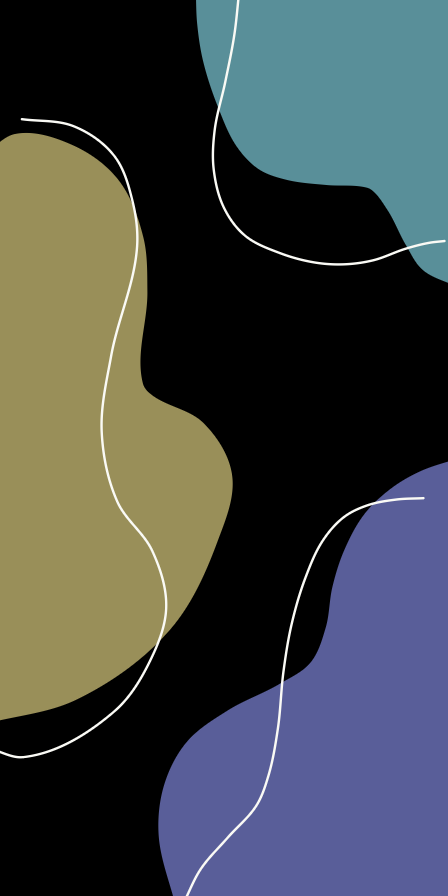
Reproduce this background procedurally as a WebGL 2 fragment shader.

```glsl
#version 300 es
precision highp float;
// Three flat organic blobs on black, each accompanied by a thin flowing line.
// Every contour is a smooth Hermite spline through a few knots. The canvas is
// split into three zones, so a pixel measures only one blob and one line.

uniform vec2 u_resolution;
out vec4 fragColor;

#define KNOTS 14            // knots per curve
#define STROKE 0.27         // half width of the lines
#define CANVAS vec2(100.0, 200.0)
#define GOLD vec3(0.600, 0.560, 0.350)
#define TEAL vec3(0.350, 0.560, 0.600)
#define INDIGO vec3(0.350, 0.370, 0.600)
#define CHALK vec3(0.980, 0.980, 0.960)

// Knots in percent of the canvas width, origin at the lower left
const vec2 goldEdge[KNOTS] = vec2[KNOTS](
  vec2(-3, 166), vec2(3.4, 170.1), vec2(16, 167.7), vec2(26.3, 160), vec2(32, 147),
  vec2(32.9, 135), vec2(31.9, 114.4), vec2(33, 112.6), vec2(45.5, 105.5), vec2(51.8, 94),
  vec2(48.5, 79), vec2(38, 59.5), vec2(17, 43.8), vec2(-3, 38.5));
const vec2 tealEdge[KNOTS] = vec2[KNOTS](
  vec2(43.7, 202), vec2(44, 194.8), vec2(45.3, 186.5), vec2(48.7, 176), vec2(52.9, 167.2),
  vec2(57.8, 162.2), vec2(63.8, 159.9), vec2(72.9, 158.7), vec2(81.5, 158.2), vec2(82.8, 157.7),
  vec2(86.5, 153.1), vec2(90.6, 145.3), vec2(94.3, 139.8), vec2(102, 136));
const vec2 indigoEdge[KNOTS] = vec2[KNOTS](
  vec2(103, 97.9), vec2(93.8, 94.8), vec2(87.2, 90.9), vec2(81.3, 85.2), vec2(76.8, 77.1),
  vec2(74.2, 69), vec2(72.7, 59.9), vec2(69.3, 52.1), vec2(62.5, 47.4), vec2(50.8, 41.4),
  vec2(41.7, 34.4), vec2(36.7, 25), vec2(35.4, 13.8), vec2(39.3, -2.6));
const vec2 goldLine[KNOTS] = vec2[KNOTS](
  vec2(4.9, 173.4), vec2(16.5, 171.8), vec2(25.5, 165.2), vec2(29.6, 155), vec2(30.6, 145),
  vec2(24.8, 120.5), vec2(22.7, 103.6), vec2(26.2, 88), vec2(34, 77), vec2(37.1, 64.5),
  vec2(33.5, 52.5), vec2(25.5, 41.2), vec2(5.2, 31), vec2(-2, 32.8));
const vec2 tealLine[KNOTS] = vec2[KNOTS](
  vec2(53.4, 202), vec2(52.3, 192.2), vec2(50.3, 181.8), vec2(47.9, 170.8), vec2(47.7, 162.2),
  vec2(50, 153.6), vec2(54.7, 147.4), vec2(62.5, 143.5), vec2(70.3, 141.4), vec2(76.8, 141),
  vec2(83.3, 141.9), vec2(90.6, 144.5), vec2(95.8, 145.8), vec2(99.2, 146.2));
const vec2 indigoLine[KNOTS] = vec2[KNOTS](
  vec2(94.5, 88.8), vec2(88.5, 88.5), vec2(82, 87.2), vec2(76.8, 84.6), vec2(72.1, 79.4),
  vec2(68.2, 71.1), vec2(65.1, 60.7), vec2(63.3, 50.3), vec2(62, 37.2), vec2(59.9, 26.8),
  vec2(57.3, 20.3), vec2(50.8, 13), vec2(44.8, 6), vec2(41.1, -1.3));

vec2 unit(vec2 v) { return v / max(length(v), 1e-4); }
float cross2(vec2 a, vec2 b) { return a.x * b.y - a.y * b.x; }

// Offset from the start of a span ab with end tangents ta and tb
vec2 hermite(vec2 ab, vec2 ta, vec2 tb, float t) {
  return ab * t * t * (3.0 - 2.0 * t) + t * (1.0 - t) * (ta * (1.0 - t) - tb * t);
}

// Distance to the curve, negative where a sideways ray crosses it an odd
// number of times; side is +1 for a ray to the right, -1 to the left
float curveDistance(vec2 p, vec2 knots[KNOTS], float side) {
  float d = 1e3, inside = 1.0;
  for (int i = 0; i < KNOTS - 1; i++) {
    vec2 a = knots[i], b = knots[i + 1], ab = b - a, ap = p - a;

    // Ray against the straight chord
    if ((a.y > p.y) != (b.y > p.y)
        && (ab.x * ap.y / ab.y - ap.x) * side > 0.0) inside = -inside;

    // Bulge of the span over its chord, only where it is near
    float len2 = dot(ab, ab), reach = sqrt(len2) + 2.0;
    vec2 fromMiddle = ap - 0.5 * ab;
    if (dot(fromMiddle, fromMiddle) < reach * reach) {
      vec2 dir = unit(ab);
      vec2 ta = sqrt(len2) * unit(unit(a - knots[max(i - 1, 0)]) + dir);
      vec2 tb = sqrt(len2) * unit(unit(knots[min(i + 2, KNOTS - 1)] - b) + dir);
      float t = clamp(dot(ap, ab) / len2, 0.0, 1.0);
      vec2 q = hermite(ab, ta, tb, t);
      t = clamp(t + dot(ap - q, ab) / len2, 0.0, 1.0);
      q = hermite(ab, ta, tb, t);
      d = min(d, length(ap - q));
      float v = cross2(ab, ap);
      if (v * (v - cross2(ab, q)) < 0.0) inside = -inside;
    }
  }
  return d * inside;
}

float coverage(float d, float pixel) { return clamp(0.5 - d / pixel, 0.0, 1.0); }

void main() {
  vec2 p = gl_FragCoord.xy / u_resolution * CANVAS;
  float pixel = CANVAS.x / u_resolution.x;

  // Zone: gold at the left, teal at the top right, indigo at the lower right
  vec2 edge[KNOTS] = goldEdge;
  vec2 line[KNOTS] = goldLine;
  vec3 fill = GOLD;
  float side = 1.0;
  if (p.x > 38.0 && p.y > 120.0) {
    edge = tealEdge; line = tealLine; fill = TEAL; side = -1.0;
  } else if (p.y < 1.3 * p.x - 1.0) {
    edge = indigoEdge; line = indigoLine; fill = INDIGO; side = -1.0;
  }

  // Blob, then the line over it
  vec3 color = fill * coverage(curveDistance(p, edge, side), pixel);
  float stroke = abs(curveDistance(p, line, side)) - STROKE;
  color = mix(color, CHALK, coverage(stroke, pixel));

  fragColor = vec4(color, 1.0);
}
```
